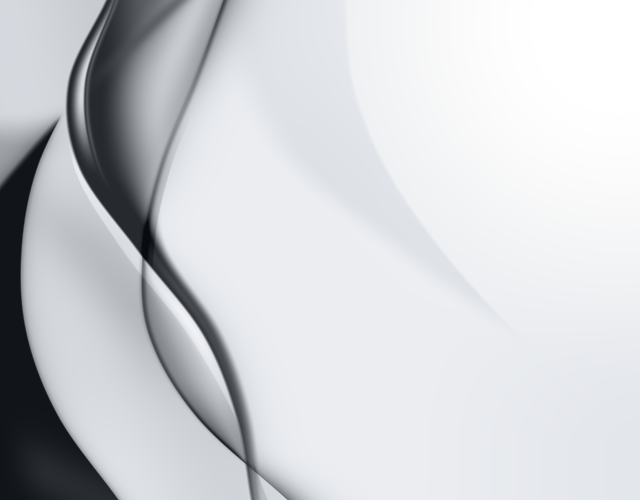
Give the GLSL for this background, as a WebGL 2 fragment shader.

```glsl
#version 300 es
precision highp float;
// Pale silver backdrop with dark flowing ribbons and sheer veils on the left.
uniform vec2 u_resolution;
out vec4 outColor;

// Smooth curve x(y) through seven evenly spaced heights, bottom to top.
float curve(float k[7], float y) {
    float t = clamp(y, 0.0, 0.9999) * 6.0;
    int i = int(t);
    float f = fract(t);
    float b = k[i], c = k[i + 1];
    float a = i > 0 ? k[i - 1] : 2.0 * b - c;
    float d = i < 5 ? k[i + 2] : 2.0 * c - b;
    return b + 0.5 * f * (c - a + f * (2.0 * a - 5.0 * b + 4.0 * c - d + f * (3.0 * (b - c) + d - a)));
}

// Soft step: 0 below -w, 1 above w.
float soft(float d, float w) {
    return smoothstep(-w, w, d);
}

// Soft line of half width w.
float line(float d, float w) {
    return exp(-d * d / (w * w));
}

void main() {
    vec2 p = gl_FragCoord.xy / u_resolution * vec2(1.28, 1.0);
    float x = p.x, y = p.y;
    float aa = 1.0 / u_resolution.y;

    // Curves, in canvas heights
    float disc = curve(float[7](0.237, 0.117, 0.053, 0.043, 0.075, 0.158, 0.25), y);
    float ribbonL = curve(float[7](0.503, 0.473, 0.405, 0.275, 0.158, 0.137, 0.213), y);
    float ribbonR = curve(float[7](0.513, 0.493, 0.435, 0.325, 0.275, 0.268, 0.35), y);
    float inner = curve(float[7](0.508, 0.478, 0.412, 0.29, 0.192, 0.17, 0.228), y);
    float veil = curve(float[7](0.575, 0.393, 0.297, 0.286, 0.32, 0.387, 0.447), y);
    float film = curve(float[7](0.535, 0.47, 0.375, 0.245, 0.148, 0.14, 0.21), y);
    float swooshL = curve(float[7](1.5, 1.283, 1.033, 0.8, 0.595, 0.495, 0.45), y);
    float swooshR = curve(float[7](1.42, 1.225, 1.033, 0.883, 0.77, 0.705, 0.69), y);

    // Backdrop with a white glow at the upper right
    float v = 0.928 - 0.03 * smoothstep(0.75, 1.3, x) * (1.0 - smoothstep(0.1, 0.5, y));
    float glow = 1.0 - smoothstep(0.12, 0.72, length(p - vec2(1.24, 0.95)));
    v = mix(v, 1.0, glow);

    // Broad grey swoosh
    float swoosh = soft(x - swooshL, 0.045) * (1.0 - soft(x - swooshR, 0.006));
    v -= 0.055 * swoosh * smoothstep(0.25, 0.42, y) * (1.0 - 0.35 * smoothstep(0.6, 1.0, y));

    // Shadows to the right of the veil and the ribbon
    float beyond = max(x - veil, 0.0);
    v -= (0.16 + 0.3 * smoothstep(0.75, 1.0, y)) * exp(-beyond / 0.032) * smoothstep(0.5, 0.7, y);
    v -= 0.5 * exp(-beyond / 0.035) * (1.0 - smoothstep(0.0, 0.14, y));
    v -= 0.1 * exp(-max(x - ribbonR, 0.0) / 0.03) * (1.0 - smoothstep(0.4, 0.6, y));

    // Pale panel left of the veil and the ribbon
    float panel = 0.815 + 0.03 * sin(x * 13.0 + y * 3.0 - 1.4);
    panel -= 0.1 * line(x - ribbonL + 0.1, 0.09) * smoothstep(0.15, 0.4, y) * (1.0 - smoothstep(0.5, 0.7, y));
    panel += 0.04 * (1.0 - smoothstep(0.0, 0.3, y));
    panel -= 0.2 * exp(-max(x - disc, 0.0) / 0.014) * (1.0 - smoothstep(0.7, 0.78, y));
    panel -= 0.2 * line(x - veil, 0.035) * smoothstep(0.55, 0.95, y);
    v = mix(v, panel, soft(max(veil, ribbonL) - x, aa));

    // Sheer grey veil between its lower edge and the ribbon
    float sheer = soft(x - veil, aa) * soft(ribbonL - x, aa);
    float across = clamp((x - veil) / max(ribbonL - veil, 0.01), 0.0, 1.0);
    float sheerTone = mix(0.5, 0.76, smoothstep(0.0, 0.75, across)) - 0.2 * (1.0 - smoothstep(0.07, 0.25, y));
    v = mix(v, sheerTone, sheer);

    // Bright film beside the ribbon
    float strip = soft(x - film, aa) * soft(ribbonL - x, aa);
    v += 0.09 * strip * (1.0 - smoothstep(0.66, 0.72, y));
    float gleam = line(x - ribbonL + 0.014, 0.016) * line(y - 0.35, 0.1);
    v = mix(v, 0.96, 0.9 * gleam * soft(ribbonL - x, aa));
    v -= 0.1 * soft(film - x, aa) * soft(x - ribbonR, aa) * (1.0 - smoothstep(0.05, 0.12, y));

    // Dark ribbon, widening into a blurred fold at the top
    float blur = mix(0.014, 0.065, smoothstep(0.5, 0.7, y));
    float body = soft(x - ribbonL, 0.004) * (1.0 - soft(x - ribbonR, blur));
    float tone = 0.13 + 0.13 * line(x - 0.5 * (ribbonL + ribbonR), 0.012) * (1.0 - smoothstep(0.4, 0.55, y));
    tone += 0.22 * smoothstep(0.2, 0.3, x) * smoothstep(0.62, 0.85, y);
    v = mix(v, tone, 0.96 * body);

    // Light gap between the outer band and the inner fold
    float gap = soft(x - ribbonL - 0.017, 0.012) * soft(inner - x, 0.003);
    v = mix(v, 0.86, gap * smoothstep(0.64, 0.82, y));
    v = mix(v, 0.4, 0.7 * line(x - inner - 0.006, 0.004) * smoothstep(0.6, 0.75, y));

    // Diagonal crease crossing the fold
    float crease = x - 0.215 - 0.95 * (y - 0.86) - 0.6 * (y - 0.86) * (y - 0.86);
    v = mix(v, 0.3, 0.65 * line(crease, 0.02) * smoothstep(0.8, 0.92, y));

    // Fine veil edge, seen through the ribbon
    v -= 0.22 * line(x - veil - 0.003, 0.006) * smoothstep(0.03, 0.12, y);
    float hem = soft(veil + 0.022 - x, aa) * soft(x - veil, aa);
    v -= 0.12 * hem * smoothstep(0.42, 0.55, y) * (1.0 - smoothstep(0.6, 0.8, y));

    // Dark crescent at the far left
    float top = 0.625 + 1.22 * x - 0.6 * x * x;
    float crescent = soft(disc - x, aa) * (1.0 - soft(y - top, 0.012));
    float sheen = 0.075 + 0.09 * line(y - 0.1 + 0.5 * x, 0.06) * smoothstep(0.0, 0.1, x);
    v -= 0.22 * exp(-max(y - top, 0.0) / 0.025) * soft(disc - x, 0.012) * (1.0 - smoothstep(0.74, 0.8, y));
    v = mix(v, sheen, crescent * (1.0 - smoothstep(0.755, 0.775, y)));

    // Cool silver tint, fading out in pure white
    v = clamp(v, 0.04, 1.0);
    vec3 tint = vec3(-0.008, 0.004, 0.024) * (1.0 - smoothstep(0.88, 1.0, v));
    outColor = vec4(v + tint, 1.0);
}
```
